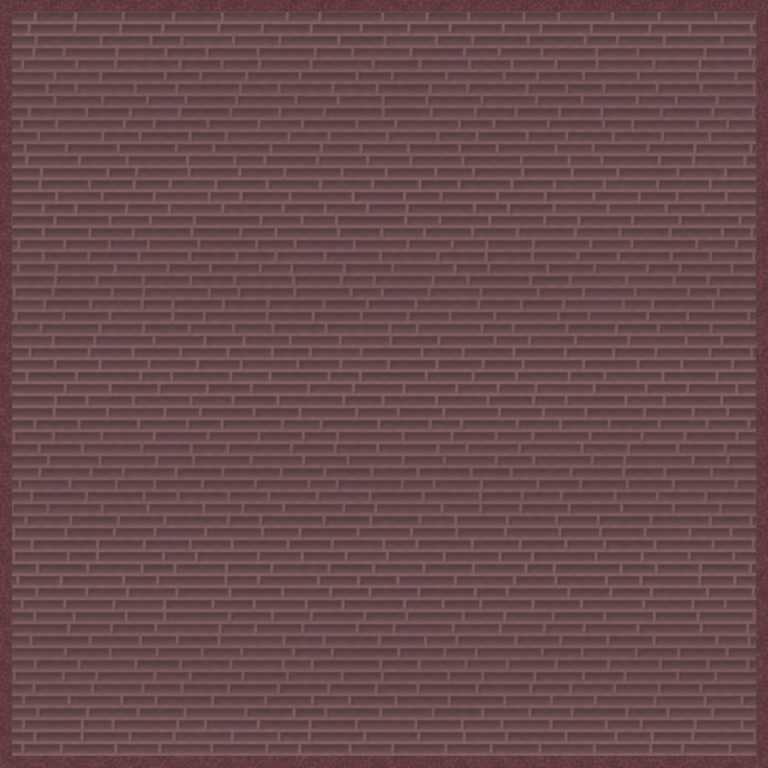
Write a WebGL 2 fragment shader that draws this pattern.

```glsl
#version 300 es
precision highp float;

uniform vec2 u_resolution;
out vec4 outColor;

const float ROWS = 64.0;      // courses over the full canvas height
const float COLUMNS = 16.0;   // average bricks over the full canvas width
const float BORDER = 1.0 / 64.0;

const vec3 BRICK_DARK = vec3(0.325, 0.240, 0.243);
const vec3 BRICK_MID = vec3(0.415, 0.308, 0.316);
const vec3 MORTAR = vec3(0.500, 0.366, 0.380);
const vec3 FRAME = vec3(0.380, 0.232, 0.250);

float hash(vec2 p) {
    vec3 q = fract(vec3(p.xyx) * 0.1031);
    q += dot(q, q.yzx + 33.33);
    return fract((q.x + q.y) * q.z);
}

// Distance to the nearest scattered feature point
float cellular(vec2 p) {
    vec2 cell = floor(p);
    float nearest = 2.0;
    for (int j = -1; j <= 1; j++) {
        for (int i = -1; i <= 1; i++) {
            vec2 id = cell + vec2(i, j);
            vec2 point = id + vec2(hash(id), hash(id + 71.0));
            nearest = min(nearest, length(p - point));
        }
    }
    return nearest;
}

float layeredSines(vec2 p) {
    float a = sin(p.x * 1.7 + 2.0 * sin(p.y * 0.9));
    float b = sin(p.y * 2.3 + 1.5 * sin(p.x * 1.3));
    return 0.5 * (a + b);
}

// x: distance to nearest joint, y: distance from the joint on the left,
// z: index of that left joint
vec3 findJoints(float x, float row, float jitter) {
    float along = x * COLUMNS + 0.5 * mod(row, 2.0) + 0.45 * hash(vec2(row, 5.0));
    float cell = floor(along);
    vec3 joint = vec3(9.0, 9.0, cell);
    for (int i = -2; i <= 2; i++) {
        float id = cell + float(i);
        float center = id + 0.5 + jitter * (hash(vec2(id + 20.0, row)) - 0.5);
        float offset = along - center;
        joint.x = min(joint.x, abs(offset));
        if (offset >= 0.0 && offset < joint.y) joint.yz = vec2(offset, id);
    }
    return vec3(joint.xy / COLUMNS, joint.z);
}

vec3 brickWall(vec2 uv, float pixel) {
    float fromTop = (1.0 - uv.y) * ROWS;
    float row = floor(fromTop);
    float v = fract(fromTop);
    vec3 joint = findJoints(uv.x, row, 0.46);
    float soft = 0.07 + 0.5 * pixel * ROWS;

    // Brick face, shaded below the upper ledge and beside the left joint
    float light = smoothstep(0.02, 0.80, v);
    light *= mix(0.45, 1.0, smoothstep(0.002, 0.008, joint.y));
    light += 0.10 * layeredSines(uv * vec2(150.0, 260.0));
    light += 0.16 * (hash(vec2(joint.z + 40.0, row)) - 0.5);
    vec3 color = mix(BRICK_DARK, BRICK_MID, clamp(light, 0.0, 1.0));

    // Raised mortar, with a slow change of brightness down the wall
    float bed = smoothstep(0.13 + soft, 0.13 - soft, abs(v - 0.89));
    bed = max(bed, smoothstep(0.13 + soft, 0.13 - soft, v + 0.11));
    float upright = smoothstep(0.13 + soft, 0.13 - soft, joint.x * ROWS);
    float wave = cos(6.2832 * (fromTop - 16.0) / 16.0);
    vec3 mortar = MORTAR * (0.985 + 0.025 * wave);
    mortar *= 1.0 + 0.03 * layeredSines(uv * vec2(210.0, 170.0));
    return mix(color, mortar, max(bed, 0.92 * upright));
}

vec3 mottledFrame(vec2 uv) {
    float grain = cellular(uv * 210.0) - 0.45;
    float patches = layeredSines(uv * 95.0);
    return FRAME * (1.0 + 0.28 * grain + 0.05 * patches);
}

void main() {
    vec2 uv = gl_FragCoord.xy / u_resolution;
    float pixel = 1.0 / min(u_resolution.x, u_resolution.y);

    vec2 edge = min(uv, 1.0 - uv);
    float inset = min(edge.x, edge.y) - BORDER;
    float inside = smoothstep(-pixel, pixel, inset);

    vec3 color = mix(mottledFrame(uv), brickWall(uv, pixel), inside);
    outColor = vec4(color, 1.0);
}
```
